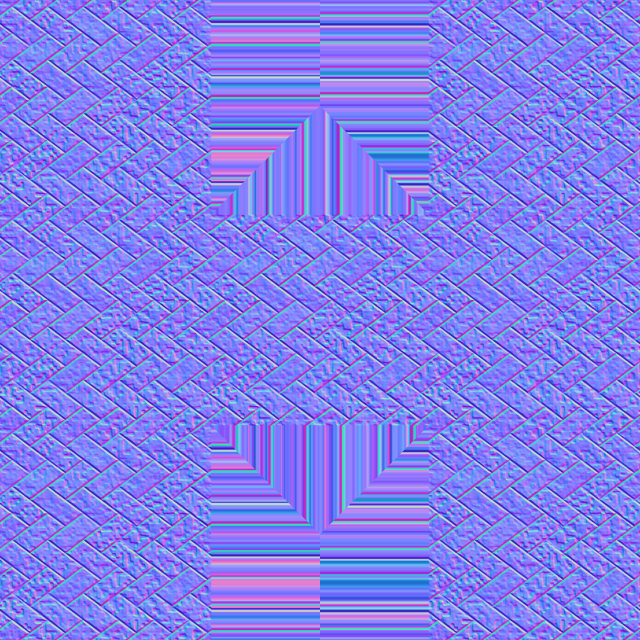
A Shadertoy shader for this texture map:

```glsl
// Tangent-space normal map of worn herringbone paving, three by three tiles.
// A height field (grooves, pits, tilt) is differenced into normals; two notches,
// above and below the middle tile, smear the nearest edge normal as streaks.

#define TILES 3.0                       // texture tiles per canvas side
#define CELLS vec2(18.0, 24.0)          // herringbone steps across and up
#define PHASE vec2(0.66, -1.75)         // herringbone offset, in steps
#define GROOVE_WIDTH 0.0027             // half width of a joint
#define GROOVE_DEPTH 0.0031
#define PIT_DEPTH 0.0030
#define GRAIN_DEPTH 0.0009
#define TILT 0.004                      // slant of single bricks
#define NOTCH vec2(0.1693, 0.1654)      // notch half width, start from centre
#define STEP 0.0010                     // sampling distance for slopes

float hash(vec2 p) {
    vec3 q = fract(p.xyx * vec3(0.1031, 0.1030, 0.0973));
    q += dot(q, q.yzx + 33.33);
    return fract((q.x + q.y) * q.z);
}

// Value noise that repeats with every tile, n lattice cells per tile
float tileNoise(vec2 p, float n) {
    vec2 x = p * TILES * n;
    vec2 i = floor(x), f = x - i;
    f = f * f * f * (f * (f * 6.0 - 15.0) + 10.0);
    vec2 a = mod(i, n), b = mod(i + 1.0, n);
    return mix(mix(hash(a), hash(vec2(b.x, a.y)), f.x),
               mix(hash(vec2(a.x, b.y)), hash(b), f.x), f.y);
}

// Herringbone of 2:1 bricks: offset from brick centre, half size, brick id
void herringbone(vec2 p, out vec2 local, out vec2 halfSize, out vec2 id) {
    vec2 s = p * CELLS + PHASE;
    vec2 diagonal = vec2(s.x + s.y, s.x - s.y);
    vec2 cell = floor(diagonal);
    float k = mod(cell.x - cell.y, 4.0);
    bool rising = k < 2.0;
    vec2 centre = cell + (rising ? vec2(1.0 - k, 0.5) : vec2(0.5, k - 2.0));
    halfSize = rising ? vec2(1.0, 0.5) : vec2(0.5, 1.0);
    local = diagonal - centre;
    id = mod(0.5 * vec2(centre.x + centre.y, centre.x - centre.y), CELLS / TILES);
}

float height(vec2 p) {
    vec2 local, halfSize, id;
    herringbone(p, local, halfSize, id);

    // Joint, with a slightly worn rim
    vec2 inset = (halfSize - abs(local)) / length(CELLS);
    float edge = min(inset.x, inset.y) + 0.0008 * (tileNoise(p, 40.0) - 0.5);
    float face = smoothstep(0.0, GROOVE_WIDTH, edge);

    // Pits and grain, stronger on some bricks than on others
    float rough = mix(0.25, 1.2, hash(id * 4.0 + 7.0));
    float pits = smoothstep(0.4, 0.9, tileNoise(p, 58.0));
    float grain = tileNoise(p + 0.37, 84.0) + 2.0 * tileNoise(p, 27.0);
    float surface = GRAIN_DEPTH * grain - PIT_DEPTH * rough * pits;

    vec2 slant = vec2(hash(id * 4.0 + 19.0), hash(id * 4.0 + 53.0)) - 0.5;
    return face * (GROOVE_DEPTH + surface + TILT * dot(slant, local));
}

// Inside the notches, move to the nearest point of the paved area
vec2 smear(vec2 p) {
    vec2 c = p - 0.5;
    float toSide = NOTCH.x - abs(c.x);
    float toMiddle = abs(c.y) - NOTCH.y;
    if (toSide > 0.0 && toMiddle > 0.0) {
        if (toSide < toMiddle) c.x = sign(c.x) * NOTCH.x;
        else c.y = sign(c.y) * NOTCH.y;
    }
    return c + 0.5;
}

vec3 normalColour(vec2 p) {
    vec2 e = vec2(STEP, 0.0);
    vec2 slope = vec2(height(p + e.xy) - height(p - e.xy),
                      height(p + e.yx) - height(p - e.yx)) / (2.0 * STEP);
    return 0.5 + 0.5 * normalize(vec3(-slope, 1.0));
}

void mainImage(out vec4 fragColor, in vec2 fragCoord) {
    // Four samples per pixel soften the edges
    vec3 colour = vec3(0.0);
    for (int i = 0; i < 4; i++) {
        vec2 jitter = vec2(i % 2, i / 2) * 0.5 - 0.25;
        colour += normalColour(smear((fragCoord + jitter) / iResolution.xy));
    }
    fragColor = vec4(colour / 4.0, 1.0);
}
```
